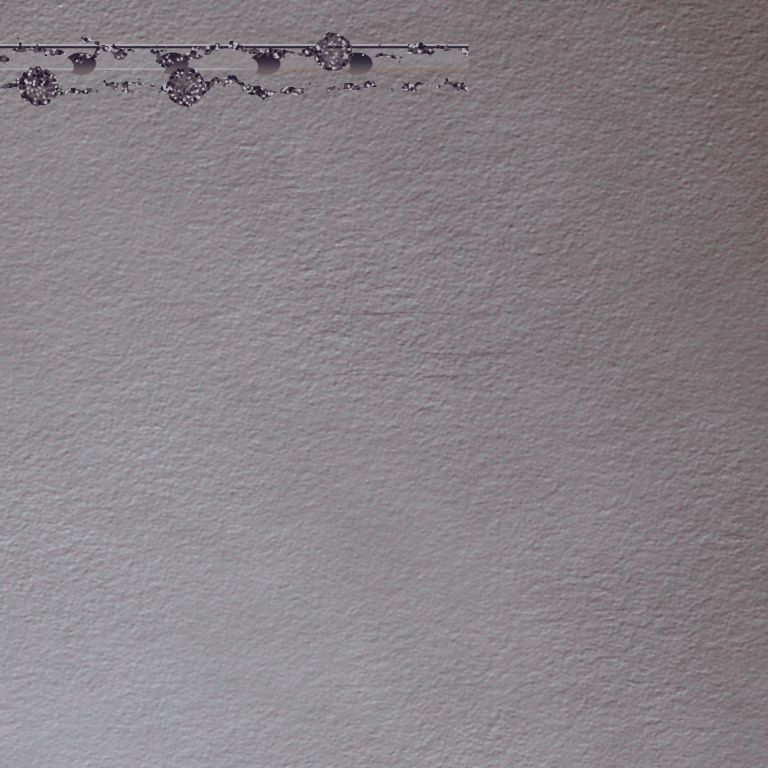
Write a WebGL 1 fragment shader that draws this texture.

```glsl
precision highp float;
// Rough mauve-grey plaster wall, softly lit, with a thin rail of glass beads near the top.
uniform vec2 u_resolution;

const vec3 WALL_DARK = vec3(0.42, 0.37, 0.38);
const vec3 WALL_LIGHT = vec3(0.59, 0.58, 0.60);
const vec3 SHADOW = vec3(0.25, 0.20, 0.24);
const vec3 INK = vec3(0.11, 0.09, 0.16);
const vec3 GLINT = vec3(0.72, 0.70, 0.74);
const vec3 COPPER = vec3(0.62, 0.46, 0.38);
const float RAIL_END = 0.61;

vec3 hash3(vec2 cell) {
  vec3 q = fract(cell.xyx * vec3(0.1031, 0.1030, 0.0973));
  q += dot(q, q.yxz + 33.33);
  return fract((q.xxy + q.yzz) * q.zyx);
}
// Cellular noise: one soft bump or dent per cell, roughly -1 to 1.
float bumps(vec2 p) {
  vec2 cell = floor(p);
  float sum = 0.0;
  for (int j = -1; j <= 1; j++) {
    for (int i = -1; i <= 1; i++) {
      vec2 c = cell + vec2(float(i), float(j));
      vec3 h = hash3(c);
      vec2 d = p - c - h.xy;
      float fall = max(0.0, 1.0 - dot(d, d));
      sum += (2.0 * h.z - 1.0) * fall * fall * fall;
    }
  }
  return sum;
}
// Layered sines for broad, slow variation.
float waves(vec2 p) {
  return (sin(p.x + 1.7 * sin(p.y)) + sin(1.6 * p.y - 0.8 * p.x + 2.0)
    + 0.6 * sin(2.7 * p.x + 2.3 * p.y)) / 2.6;
}
float plasterHeight(vec2 p, float scarring) {
  float scars = smoothstep(0.25, 0.75, bumps(p * vec2(40.0, 120.0) + 9.0));
  return 0.30 * bumps(p * vec2(48.0, 78.0)) + 0.34 * bumps(p * vec2(105.0, 145.0) + 17.0)
    + 0.36 * bumps(p * vec2(205.0, 250.0) + 41.0) - 0.36 * scarring * scars;
}
// Coverage of a shape whose signed distance is d.
float cover(float d, float soft) {
  return 1.0 - smoothstep(-soft, soft, d);
}
float stroke(vec2 p, float y, float halfWidth, float soft) {
  return cover(abs(p.y - y) - halfWidth, soft) * cover(p.x - RAIL_END, soft);
}
float crack(vec2 p, vec2 middle, float halfLength, float soft) {
  vec2 d = p - middle;
  d.y += 0.0012 * sin(d.x * 31.0 + middle.y * 50.0) + 0.0015 * bumps(p * 55.0);
  float taper = 1.0 - smoothstep(0.5, 1.0, abs(d.x) / halfLength);
  float broken = smoothstep(-0.8, 0.0, bumps(p * vec2(40.0, 9.0)));
  return taper * broken * cover(abs(d.y) - 0.0011, soft + 0.0006);
}
vec3 wallColor(vec2 p, float soft) {
  float light = 0.624 - 0.122 * p.y - 0.148 * p.x * p.x + 0.02 * p.x * p.y;
  light += 0.010 * waves(p * 9.0) + 0.010 * bumps(p * vec2(9.0, 14.0));
  light += 0.010 * bumps(p * vec2(24.0, 36.0) + 5.0);

  // Relief lit from the upper left, rougher in some patches.
  float rough = 0.85 + 0.25 * waves(p * 7.0 + 3.0) + 0.25 * p.y;
  float scarring = smoothstep(-0.3, 0.6, waves(p * 6.0 + 1.0));
  vec2 toShade = vec2(-0.0011, 0.0019);
  float slope = plasterHeight(p, scarring) - plasterHeight(p + toShade, scarring);
  light += 0.185 * rough * slope;

  // A few long cracks.
  float cracks = crack(p, vec2(0.53, 0.591), 0.14, soft)
    + crack(p, vec2(0.61, 0.540), 0.08, soft) + crack(p, vec2(0.52, 0.511), 0.15, soft);
  light -= 0.09 * cracks;
  vec3 color = mix(WALL_DARK, WALL_LIGHT, (light - 0.38) / 0.205);
  return color + bumps(p * 190.0 + 70.0) * vec3(0.018, -0.007, 0.002);
}
vec3 speckle(vec2 p) {
  float grain = bumps(p * 270.0);
  vec3 color = mix(SHADOW + 0.06, GLINT, smoothstep(0.10, 0.60, grain));
  return mix(color, INK, smoothstep(0.0, 0.40, -grain));
}
// Broken crumbs along a wandering line.
float crumbs(vec2 p, float y, float soft) {
  float line = y + 0.005 * sin(p.x * 47.0) + 0.006 * bumps(p * vec2(70.0, 40.0));
  float ragged = 0.0025 + 0.010 * bumps(p * vec2(45.0, 90.0) + y * 300.0)
    + 0.004 * bumps(p * 210.0);
  return cover(abs(p.y - line) - ragged, soft) * cover(p.x - RAIL_END, soft);
}
vec3 addRail(vec3 color, vec2 p, float soft) {
  color = mix(color, WALL_LIGHT, 0.40 * stroke(p, 0.925, 0.014, soft));
  color = mix(color, GLINT, 0.80 * stroke(p, 0.9415, 0.0012, soft));
  color = mix(color, INK, 0.85 * stroke(p, 0.9385, 0.0014, soft));
  vec3 lowerEdge = mix(GLINT, COPPER, smoothstep(0.25, 0.40, p.x));
  color = mix(color, lowerEdge, 0.75 * stroke(p, 0.910, 0.0010, soft));

  // Dark pegs, each cut by a pale curve.
  for (int i = 0; i < 4; i++) {
    vec2 d = p - vec2(0.105 + 0.120 * float(i), 0.917);
    float peg = cover(length(d * vec2(0.72, 1.0)) - 0.0145, soft);
    peg *= 1.0 - cover(length(d + vec2(0.021, 0.004)) - 0.012, soft);
    color = mix(color, mix(INK, WALL_DARK, smoothstep(0.010, -0.014, d.y)), 0.9 * peg);
  }
  float debris = max(crumbs(p, 0.887, soft), crumbs(p, 0.932, soft));
  color = mix(color, speckle(p), 0.90 * debris);

  // Glass beads with a dense rim; the last one sits higher.
  for (int i = 0; i < 3; i++) {
    float n = float(i);
    float r = length(p - vec2(0.050 + 0.192 * n, 0.887 + 0.045 * step(1.5, n)));
    float glass = cover(r - 0.025 - 0.002 * bumps(p * 160.0), soft);
    color = mix(color, speckle(p + n), glass * mix(0.55, 0.95, smoothstep(0.013, 0.021, r)));
  }
  return color;
}
void main() {
  vec2 p = gl_FragCoord.xy / u_resolution;
  float soft = 0.75 / u_resolution.y;
  gl_FragColor = vec4(addRail(wallColor(p, soft), p, soft), 1.0);
}
```
